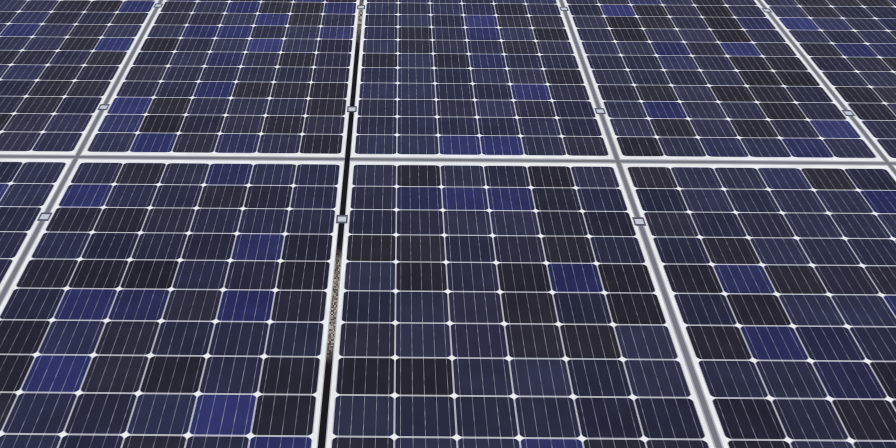
Write a Shadertoy shader that draws this pattern.

```glsl
// Rows of framed solar panels receding in perspective, each a grid of dark blue cells.

const vec2 CELLS = vec2(6.0, 12.0);      // cells across and along one panel
const float PITCH = 12.5;                // panel spacing along the slope, in cells
const vec2 FRAME = vec2(0.024, 0.25);    // half width of the seam between panels
const vec2 GAP = vec2(0.0075, 0.055);    // half width of the slot inside a seam

const vec3 WHITE = vec3(0.92, 0.93, 0.94);
const vec3 SILVER = vec3(0.69, 0.70, 0.73);
const vec3 GREY = vec3(0.46, 0.47, 0.50);
const vec3 NAVY = vec3(0.165, 0.175, 0.255);
const vec3 BLUE = vec3(0.17, 0.185, 0.37);
const vec3 SOOT = vec3(0.155, 0.150, 0.185);

float hash(vec2 p) {
    return fract(sin(dot(p, vec2(127.1, 311.7))) * 43758.5453);
}

float noise(vec2 p) {
    vec2 i = floor(p), f = fract(p);
    f = f * f * (3.0 - 2.0 * f);
    return mix(mix(hash(i), hash(i + vec2(1, 0)), f.x),
               mix(hash(i + vec2(0, 1)), hash(i + vec2(1, 1)), f.x), f.y);
}

// Box-filtered coverage of a band of given half width; dist is from its centre.
float band(float dist, float halfWidth, float pixel) {
    float lo = max(dist - 0.5 * pixel, -halfWidth);
    float hi = min(dist + 0.5 * pixel, halfWidth);
    return clamp((hi - lo) / pixel, 0.0, 1.0);
}

// Ground plane: x counts panels across, y counts cells up the slope.
vec2 project(vec2 p) {
    float depth = 2.0 - p.y - 0.008 * (p.x - 1.0);
    return vec2((p.x - 0.898) / (0.445 * depth) + 0.203, 40.06 / depth - 29.52);
}

vec3 cellTint(vec2 id, vec2 panel) {
    float tone = hash(id + 3.7);
    vec3 tint = mix(NAVY, SOOT, smoothstep(0.4, 0.9, hash(id + 19.3)));
    float blueness = smoothstep(0.76, 1.0, tone) + 0.2 * hash(panel + 5.1);
    tint = mix(tint, BLUE, clamp(blueness, 0.0, 1.0));
    return tint * (0.9 + 0.25 * hash(id + 41.9));
}

vec3 cellGrid(vec2 cell, vec2 pixel, vec2 panel) {
    vec2 id = floor(cell) + panel * CELLS;
    vec3 col = cellTint(id, panel);
    col *= 0.94 + 0.12 * noise(cell * 3.0 + panel * 17.0);

    // Five thin bus bars per cell, glinting in short dashes
    float bus = abs(fract(cell.x * 5.0) - 0.5) / 5.0;
    float glint = 0.25 + 0.5 * noise(vec2(floor(cell.x * 5.0) * 7.3, cell.y * 9.0));
    col = mix(col, SILVER, band(bus, 0.008, pixel.x) * glint);

    // Seams between cells, and a bright diamond at each crossing
    vec2 d = abs(cell - round(cell));
    float seam = max(band(d.x, 0.018, pixel.x), band(d.y, 0.024, pixel.y));
    col = mix(col, vec3(0.80, 0.81, 0.83), seam * 0.82);
    float diamond = band(d.x + d.y, 0.085, pixel.x + pixel.y);
    return mix(col, WHITE, diamond);
}

// Open slot beside the middle panels, with patches of gravel below
vec3 openSlot(vec2 p) {
    float stones = hash(floor(p * 260.0));
    vec3 gravel = mix(vec3(0.30, 0.28, 0.26), vec3(0.68, 0.65, 0.62), stones);
    float lit = smoothstep(0.18, 0.23, p.y) * (1.0 - smoothstep(0.40, 0.46, p.y));
    lit = max(lit, smoothstep(0.88, 0.96, p.y));
    return mix(vec3(0.10, 0.10, 0.12), gravel, lit);
}

void mainImage(out vec4 fragColor, in vec2 fragCoord) {
    vec2 p = fragCoord / iResolution.y;
    vec2 ground = project(p);
    vec2 pixel = fwidth(ground);
    vec2 period = vec2(1.0, PITCH);
    vec2 panel = floor(ground / period);
    vec2 local = ground - panel * period;
    vec2 edge = min(local, period - local);

    // Glass and cells
    vec2 scale = CELLS / (period - 2.0 * FRAME);
    vec2 cell = (local - FRAME) * scale;
    vec3 col = cellGrid(cell, pixel * scale, panel);
    col += vec3(0.035, 0.036, 0.035) * smoothstep(0.3, 1.0, p.y);
    col += 0.3 * step(0.9994, hash(floor(p * 300.0)));

    // Aluminium frame with a shaded outer lip
    float across = band(edge.x, FRAME.x, pixel.x);
    float along = band(edge.y, FRAME.y, pixel.y);
    float lip = max(band(edge.x, 0.012, pixel.x), band(edge.y, 0.11, pixel.y));
    vec3 metal = mix(WHITE, SILVER, lip) * (0.96 + 0.06 * noise(p * 40.0));
    col = mix(col, metal, max(across, along));

    // Slots between frames
    col = mix(col, GREY, band(edge.y, GAP.y, pixel.y));
    bool isOpen = round(ground.x) == 0.0;
    vec3 slot = isOpen ? openSlot(p) : GREY;
    float slotWidth = isOpen ? GAP.x * 1.15 : GAP.x;
    col = mix(col, slot, band(edge.x, slotWidth, pixel.x));

    // Clamps bridging the slots near both ends of each panel
    float clampY = abs(edge.y - 2.65);
    float shadow = band(edge.x, 0.019, pixel.x) * band(clampY, 0.17, pixel.y);
    float clip = band(edge.x, 0.014, pixel.x) * band(clampY, 0.10, pixel.y);
    col = mix(col, vec3(0.35, 0.36, 0.42), shadow);
    col = mix(col, vec3(0.76, 0.79, 0.84), clip);

    fragColor = vec4(clamp(col, 0.0, 1.0), 1.0);
}
```
